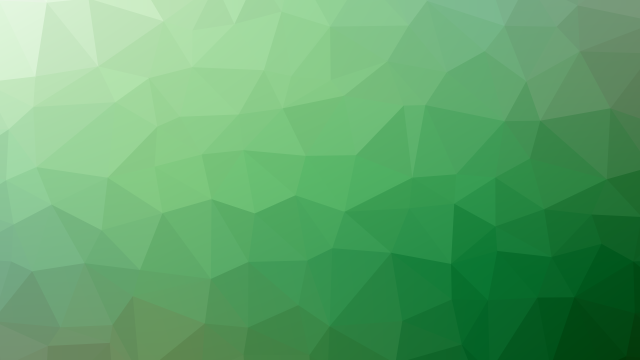
This background is drawn by a Shadertoy shader. Its source:

```glsl
// Low-poly field of green facets, from pale upper left to dark lower right.

#define CELLS 7.3        // mesh cells per canvas height
#define JITTER 0.38      // vertex displacement, in cells
#define FLATNESS 0.75    // 0 = smooth gradient, 1 = flat facets
#define TONE_SPREAD 0.04 // brightness variation between facets

// Integer hash giving two values in 0..1
vec2 hash2(vec2 cell) {
    uvec2 q = uvec2(ivec2(cell) + 64) * uvec2(1597u, 3812u);
    uint n = (q.x ^ (q.y * 2617u)) * 74779u;
    n = (n ^ (n >> 15u)) * 88339u;
    n ^= n >> 13u;
    uint m = (n * 48271u) ^ (n >> 7u);
    return vec2(n & 65535u, (m >> 8u) & 65535u) / 65535.0;
}

float cross2(vec2 a, vec2 b) { return a.x * b.y - a.y * b.x; }

// Five evenly spaced colour stops
vec3 ramp(vec3 a, vec3 b, vec3 c, vec3 d, vec3 e, float t) {
    t *= 4.0;
    vec3 col = mix(a, b, clamp(t, 0.0, 1.0));
    col = mix(col, c, clamp(t - 1.0, 0.0, 1.0));
    col = mix(col, d, clamp(t - 2.0, 0.0, 1.0));
    return mix(col, e, clamp(t - 3.0, 0.0, 1.0));
}

// Two-dimensional gradient: horizontal ramps blended from bottom to top
vec3 gradient(vec2 uv) {
    uv = clamp(uv, 0.0, 1.0);
    vec3 bottom = ramp(vec3(.45, .55, .43), vec3(.40, .54, .33), vec3(.22, .50, .25),
                       vec3(.01, .37, .14), vec3(.00, .20, .02), uv.x);
    vec3 lower = ramp(vec3(.45, .67, .53), vec3(.37, .66, .41), vec3(.20, .58, .31),
                      vec3(.03, .46, .19), vec3(.01, .33, .11), uv.x);
    vec3 middle = ramp(vec3(.58, .82, .62), vec3(.51, .79, .50), vec3(.34, .71, .40),
                       vec3(.20, .60, .31), vec3(.14, .43, .19), uv.x);
    vec3 upper = ramp(vec3(.77, .91, .75), vec3(.63, .85, .61), vec3(.52, .79, .52),
                      vec3(.38, .68, .44), vec3(.36, .50, .35), uv.x);
    vec3 top = ramp(vec3(.95, .99, .94), vec3(.76, .91, .73), vec3(.57, .82, .58),
                    vec3(.47, .71, .55), vec3(.46, .58, .46), uv.x);
    return ramp(bottom, lower, middle, upper, top, uv.y);
}

vec2 meshVertex(vec2 cell) {
    return cell + (hash2(cell) * 2.0 - 1.0) * JITTER;
}

// Signed distance to the line a-b, positive on its left
float leftOf(vec2 p, vec2 a, vec2 b) {
    return cross2(b - a, p - a) / max(length(b - a), 1e-4);
}

// Adds one facet: colour in rgb, antialiased coverage in a
void addFacet(inout vec4 sum, vec2 p, vec2 a, vec2 b, vec2 c, vec2 extent, float tone) {
    float inside = min(leftOf(p, a, b), min(leftOf(p, b, c), leftOf(p, c, a)));
    float coverage = clamp(0.5 + inside * iResolution.y / CELLS, 0.0, 1.0);
    if (coverage <= 0.0) return;
    vec2 shadePoint = mix(p, (a + b + c) / 3.0, FLATNESS);
    vec3 col = gradient(shadePoint / extent) + (tone - 0.5) * TONE_SPREAD;
    sum += vec4(col, 1.0) * coverage;
}

void mainImage(out vec4 fragColor, in vec2 fragCoord) {
    vec2 p = fragCoord / iResolution.y * CELLS;
    vec2 extent = iResolution.xy / iResolution.y * CELLS;
    vec4 sum = vec4(0.0);

    // Jittered quads, each split along its Delaunay diagonal
    for (int j = -1; j <= 1; j++)
    for (int i = -1; i <= 1; i++) {
        vec2 cell = floor(p) + vec2(i, j);
        vec2 a = meshVertex(cell);
        vec2 b = meshVertex(cell + vec2(1, 0));
        vec2 c = meshVertex(cell + vec2(1, 1));
        vec2 d = meshVertex(cell + vec2(0, 1));

        // Sine of the summed angles at b and d picks the diagonal
        float angleSine = cross2(c - b, a - b) * dot(a - d, c - d)
                        + dot(c - b, a - b) * cross2(a - d, c - d);
        if (angleSine < 0.0) {
            vec2 first = a;
            a = b; b = c; c = d; d = first;
        }
        vec2 tone = hash2(cell + 37.0);
        addFacet(sum, p, a, b, c, extent, tone.x);
        addFacet(sum, p, a, c, d, extent, tone.y);
    }

    vec3 col = sum.a > 0.0 ? sum.rgb / sum.a : gradient(p / extent);
    fragColor = vec4(clamp(col, 0.0, 1.0), 1.0);
}
```
